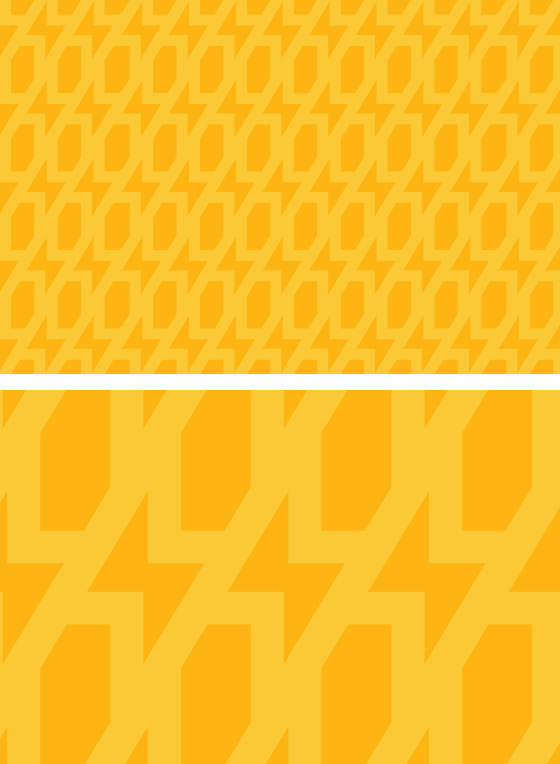
Top, the full canvas; bottom, a detail of the centre.
This pattern is drawn by a WebGL 2 fragment shader. Its source:

```glsl
#version 300 es
precision highp float;
// Staggered lightning bolts and clipped-corner hexagons in amber on yellow.

uniform vec2 u_resolution;
out vec4 fragColor;

// Unit normal of the slanted edges shared by both shapes
const vec2 SLANT = vec2(-0.855, 0.518);

// Upright block with its upper-left and lower-right corners cut off
float hexagonDistance(vec2 p) {
    vec2 box = abs(p) - vec2(16.0, 32.4);
    return max(max(box.x, box.y), abs(dot(p, SLANT)) - 20.1);
}

// Right triangle forming the upper half of a bolt
float spikeDistance(vec2 p) {
    return max(max(p.x - 1.0, -6.5 - p.y), dot(p, SLANT) - 19.6);
}

// A bolt is a spike joined with its half-turn copy
float boltDistance(vec2 p) {
    return min(spikeDistance(p), spikeDistance(-p));
}

// Offset from the nearest lattice point
vec2 repeatCell(vec2 p, vec2 cell) {
    return (fract(p / cell + 0.5) - 0.5) * cell;
}

void main() {
    // The canvas is 768 units wide
    float pixel = 768.0 / u_resolution.x;
    vec2 p = gl_FragCoord.xy * pixel;

    // Every eighth column is stretched by a narrow seam
    p.x = max(mod(p.x - 165.0, 516.6) - 2.4, 0.0);

    // Bolts on the lattice, hexagons half a cell away on both axes
    vec2 cell = vec2(64.275, 107.6);
    vec2 q = p - vec2(26.6, 41.0);
    float bolt = boltDistance(repeatCell(q, cell));
    float hexagon = hexagonDistance(repeatCell(q + 0.5 * cell, cell));

    // Flat colours with one-pixel edge smoothing
    float ink = clamp(0.5 - min(bolt, hexagon) / pixel, 0.0, 1.0);
    vec3 yellow = vec3(0.99, 0.79, 0.21);
    vec3 amber = vec3(0.99, 0.71, 0.07);
    fragColor = vec4(mix(yellow, amber, ink), 1.0);
}
```
